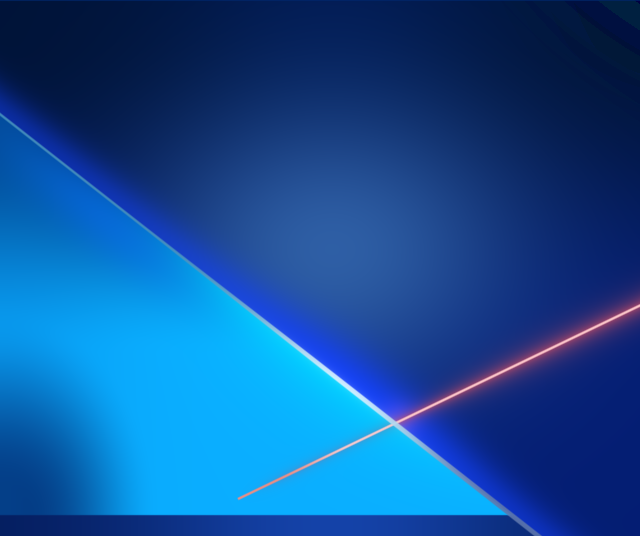
This background is drawn by a Shadertoy shader. Its source:

```glsl
// Deep blue backdrop with a glowing cyan wedge, a bright diagonal edge and a pink light beam.

const vec3 NIGHT    = vec3(0.00, 0.075, 0.22);
const vec3 NAVY     = vec3(0.015, 0.115, 0.45);
const vec3 HAZE     = vec3(0.19, 0.385, 0.66);
const vec3 ELECTRIC = vec3(0.08, 0.26, 1.00);
const vec3 AZURE    = vec3(0.04, 0.68, 1.00);
const vec3 CYAN     = vec3(0.00, 0.84, 1.00);
const vec3 TEAL     = vec3(0.27, 0.56, 0.74);
const vec3 ICE      = vec3(0.84, 0.94, 1.00);
const vec3 STEEL    = vec3(0.34, 0.44, 0.66);
const vec3 ROSE     = vec3(0.78, 0.30, 0.40);
const vec3 CORAL    = vec3(0.96, 0.55, 0.50);
const vec3 BLUSH    = vec3(1.00, 0.80, 0.81);

// Gaussian falloff around zero
float bell(float x, float width) {
    float t = x / width;
    return exp(-t * t);
}

// Antialiased stroke from a distance and half width
float stroke(float dist, float halfWidth, float pixel) {
    return smoothstep(halfWidth + pixel, halfWidth - pixel, abs(dist));
}

// Coordinates along (x) and across (y) the line from a to b
vec2 lineSpace(vec2 p, vec2 a, vec2 b) {
    vec2 dir = normalize(b - a);
    return vec2(dot(p - a, dir), dot(p - a, vec2(-dir.y, dir.x)));
}

// Night sky with a soft central haze
vec3 backdrop(vec2 p) {
    vec3 col = mix(NAVY, NIGHT, smoothstep(0.35, 0.92, p.y));
    col += vec3(0.0, 0.025, 0.10) * bell(p.x - 0.62, 0.3) * smoothstep(0.5, 0.9, p.y);
    float haze = bell(length((p - vec2(0.62, 0.535)) / vec2(0.34, 0.27)), 1.0);
    return mix(col, HAZE, haze * 0.95);
}

// Lit surface below the diagonal edge
vec3 wedge(vec2 p, vec2 edge) {
    vec3 col = mix(AZURE, vec3(0.0, 0.16, 0.42), smoothstep(0.34, 0.76, p.y));
    float upperGlow = bell(edge.x - 0.27, 0.22) * bell(edge.y + 0.03, 0.06);
    col = mix(col, vec3(0.03, 0.40, 0.95), 0.6 * upperGlow);
    float rim = bell(edge.x - 0.76, 0.30) * exp(edge.y / 0.06);
    col = mix(col, CYAN, rim);
    // Shadow in the lower left corner
    float corner = length((p - vec2(0.0, 0.04)) / vec2(0.17, 0.22));
    col = mix(vec3(0.015, 0.11, 0.36), col, smoothstep(0.25, 1.75, corner));
    return mix(col, vec3(0.02, 0.50, 0.86), 0.35 * bell(p.x, 0.2));
}

// Dark strip beneath the wedge
vec3 floorStrip(vec2 p) {
    return mix(vec3(0.015, 0.11, 0.36), vec3(0.08, 0.26, 0.66), bell(p.x - 0.62, 0.38));
}

// Electric halo above the diagonal edge
vec3 addHalo(vec3 col, vec2 edge) {
    float focus = bell(edge.x - 0.84, 0.27);
    float strength = 0.50 + 0.45 * focus;
    float width = mix(0.045, 0.068, focus);
    return mix(col, ELECTRIC, strength * bell(edge.y, width));
}

// Bright stroke on the diagonal edge
vec3 addEdge(vec3 col, vec2 edge, float pixel) {
    float focus = bell(edge.x - 0.82, 0.22);
    vec3 tint = mix(mix(TEAL, STEEL, smoothstep(0.9, 1.1, edge.x)), ICE, focus);
    float halfWidth = mix(0.0022, 0.0044, smoothstep(0.3, 0.85, edge.x));
    col = mix(col, tint, 0.3 * focus * exp(-abs(edge.y) / 0.006));
    return mix(col, tint, 0.92 * stroke(edge.y, halfWidth, pixel));
}

// Pink beam, faint over the wedge and glowing beyond it
vec3 addBeam(vec3 col, vec2 beam, float above, float pixel) {
    float visible = smoothstep(-pixel, pixel, beam.x);
    float reach = smoothstep(0.20, 0.70, beam.x);
    float dist = abs(beam.y);
    float glow = mix(0.32, 0.8, above) * exp(-dist / mix(0.007, 0.019, reach));
    col = mix(col, ROSE, glow * visible * smoothstep(0.0, 0.12, beam.x));
    vec3 core = mix(CORAL, BLUSH, smoothstep(0.08, 0.24, beam.x));
    return mix(col, core, 0.95 * visible * stroke(dist, 0.0022, pixel));
}

void mainImage(out vec4 fragColor, in vec2 fragCoord) {
    vec2 p = fragCoord / iResolution.y;
    float pixel = 1.0 / iResolution.y;
    vec2 edge = lineSpace(p, vec2(0.0, 0.787), vec2(1.004, 0.0));
    vec2 beam = lineSpace(p, vec2(0.444, 0.069), vec2(1.196, 0.431));
    float above = smoothstep(-pixel, pixel, edge.y);

    vec3 sky = addHalo(backdrop(p), edge);
    vec3 ground = mix(floorStrip(p), wedge(p, edge), smoothstep(-pixel, pixel, p.y - 0.039));
    vec3 col = mix(ground, sky, above);

    // Crossing light, then the two strokes
    col = mix(col, vec3(0.42, 0.36, 1.0), 0.5 * above * bell(length(p - vec2(0.742, 0.212)), 0.035));
    col = addBeam(col, beam, above, pixel);
    col = addEdge(col, edge, pixel);

    // Thin lighter rim along the top
    col = mix(col, vec3(0.0, 0.15, 0.42), 0.7 * smoothstep(0.997, 0.999, p.y));
    fragColor = vec4(clamp(col, 0.0, 1.0), 1.0);
}
```
